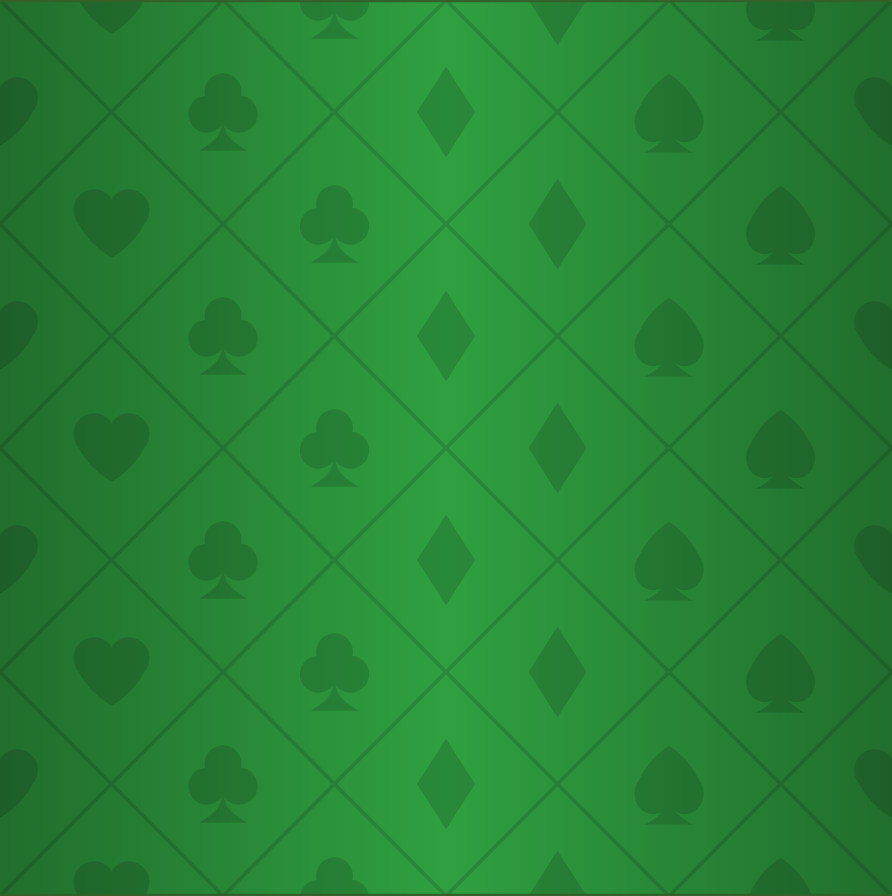
Give the GLSL for this pattern, as a Shadertoy shader.

```glsl
// Green card-table wallpaper: card suits in a diagonal lattice over a soft vertical sheen.

#define REPEATS 4.0                       // lattice repeats across and down
#define LINE_WIDTH 0.033                  // in half repeats
#define LINE_SHADE 0.14
#define SUIT_SHADE 0.14
#define EDGE_WIDTH 0.02
#define SHEEN_COLOR vec3(0.184, 0.627, 0.255)
#define SIDE_COLOR vec3(0.130, 0.430, 0.178)
#define EDGE_COLOR vec3(0.20, 0.38, 0.16)

float diamond(vec2 p) {
    const vec2 halfSize = vec2(0.26, 0.405);
    return (dot(abs(p), halfSize.yx) - halfSize.x * halfSize.y) / length(halfSize);
}

// Two round lobes over a pointed body bounded by wide arcs
float heart(vec2 p) {
    p.x = abs(p.x);
    float lobe = length(p - vec2(0.155, 0.125)) - 0.185;
    float body = max(length(p - vec2(-0.368, 0.3535)) - 0.75, p.y - 0.08);
    return min(lobe, body);
}

// Foot that flares towards its base
float stem(vec2 p) {
    float t = max((-0.12 - p.y) / 0.22, 0.0);
    float side = (abs(p.x) - 0.015 - 0.19 * t * t) * 0.7;
    return max(side, max(-0.345 - p.y, p.y + 0.08));
}

float club(vec2 p) {
    float top = length(p - vec2(0.0, 0.18)) - 0.165;
    float sides = length(vec2(abs(p.x), p.y) - vec2(0.145, -0.02)) - 0.165;
    return min(min(top, sides), stem(p));
}

float spade(vec2 p) {
    float leaf = heart(vec2(p.x * 1.1, 0.04 - p.y));
    return min(leaf, stem(p + vec2(0.0, 0.018)));
}

float suitDistance(vec2 p, float suit) {
    if (suit < 0.5) return heart(p);
    if (suit < 1.5) return club(p);
    if (suit < 2.5) return diamond(p);
    return spade(p);
}

float coverage(float d, float pixel) {
    return 1.0 - smoothstep(-0.7 * pixel, 0.7 * pixel, d);
}

void mainImage(out vec4 fragColor, in vec2 fragCoord) {
    vec2 uv = fragCoord / iResolution.xy;
    vec2 p = uv * REPEATS * 2.0;
    float pixel = REPEATS * 2.0 / min(iResolution.x, iResolution.y);

    // Horizontal gradient, brightest along the middle
    vec3 color = mix(SHEEN_COLOR, SIDE_COLOR, abs(uv.x * 2.0 - 1.0));

    // Diagonal lattice
    vec2 diagonal = 0.5 * vec2(p.x + p.y, p.x - p.y);
    vec2 toLine = abs(fract(diagonal + 0.5) - 0.5) * sqrt(2.0);
    float line = coverage(min(toLine.x, toLine.y) - 0.5 * LINE_WIDTH, pixel);
    color *= 1.0 - LINE_SHADE * line;

    // One suit in each rhombus, changing every second column
    vec2 cell = floor(diagonal) + 0.5;
    vec2 center = vec2(cell.x + cell.y, cell.x - cell.y);
    float suit = mod(floor(center.x * 0.5 + 0.01), 4.0);
    float mark = coverage(suitDistance(p - center, suit), pixel);
    color *= 1.0 - SUIT_SHADE * mark;

    // Thin dark trim at top and bottom
    float toEdge = min(p.y, REPEATS * 2.0 - p.y);
    color = mix(color, EDGE_COLOR, coverage(toEdge - EDGE_WIDTH, pixel));

    fragColor = vec4(color, 1.0);
}
```
